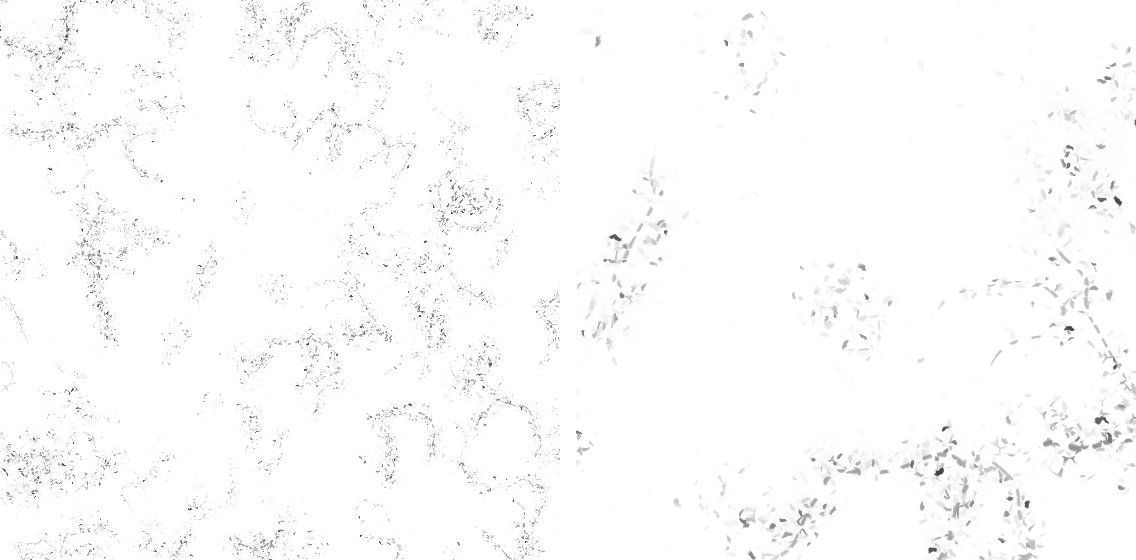
Left, the full canvas; right, a detail of the centre.
Write a Shadertoy shader that draws this texture.

```glsl
const vec3 PAPER = vec3(1.0);
const vec3 INK = vec3(0.27);
const float TAU = 6.2831853;

vec2 hash2(vec2 p) {
    vec3 q = fract(p.xyx * vec3(0.1031, 0.1030, 0.0973));
    q += dot(q, q.yzx + 33.33);
    return fract((q.xx + q.yz) * q.zy);
}

vec2 rotate(vec2 p, float angle) {
    float c = cos(angle), s = sin(angle);
    return vec2(c * p.x + s * p.y, c * p.y - s * p.x);
}

// Distances to the nearest and second nearest cell points
vec2 cellular(vec2 p) {
    vec2 cell = floor(p), nearest = vec2(9.0);
    for (int y = -1; y <= 1; y++)
    for (int x = -1; x <= 1; x++) {
        vec2 id = cell + vec2(x, y);
        float d = length(id + hash2(id + 61.0) - p);
        nearest = d < nearest.x ? vec2(d, nearest.x) : vec2(nearest.x, min(nearest.y, d));
    }
    return nearest;
}

// Layered sines that make outlines ragged
vec2 ragged(vec2 p, float amount) {
    float frequency = 4.0;
    for (int i = 0; i < 4; i++) {
        p += amount * sin(p.yx * frequency + float(i) * vec2(2.1, 3.7));
        p = rotate(p, 0.9);
        amount *= 0.5;
        frequency *= 1.9;
    }
    return p;
}

// Worn areas: x = crumb cover, y = thin line cover, z = haze
vec3 wornPatches(vec2 p) {
    vec3 worn = vec3(0.0);
    vec2 cell = floor(p);
    for (int y = -1; y <= 1; y++)
    for (int x = -1; x <= 1; x++) {
        vec2 id = cell + vec2(x, y);
        vec2 kind = hash2(id + 17.0), shape = hash2(id + 43.0);
        if (kind.x > 0.9) continue;
        vec2 d = rotate(p - id - hash2(id + 5.0), kind.y * TAU);
        float size = mix(0.34, 0.64, shape.x);
        float r = length(d / vec2(size, size * mix(0.5, 0.9, shape.y)));
        float cover, line = 0.0;
        if (kind.x < 0.45) {
            cover = smoothstep(1.2, 0.1, r);
        } else if (kind.x < 0.74) {
            float side = smoothstep(-0.35, 0.2, d.x / size);
            cover = side * smoothstep(0.42, 0.0, abs(r - 0.9));
            line = side * smoothstep(0.035, 0.01, abs(r - 0.9));
        } else {
            float along = smoothstep(1.0, 0.5, abs(d.x) / size);
            cover = along * smoothstep(0.24, 0.0, abs(d.y));
            line = along * smoothstep(0.016, 0.004, abs(d.y));
        }
        float haze = cover * smoothstep(0.4, 0.9, shape.y);
        worn = max(worn, vec3(cover, line, haze) * mix(0.45, 1.0, shape.x));
    }
    return worn;
}

// Small elongated crumbs, mostly pale; density sets how many cells hold one
float crumbs(vec2 p, float density) {
    float ink = 0.0;
    vec2 cell = floor(p);
    for (int y = -1; y <= 1; y++)
    for (int x = -1; x <= 1; x++) {
        vec2 id = cell + vec2(x, y);
        vec2 h = hash2(id + 91.0), s = hash2(id + 137.0);
        vec2 d = rotate(p - id - hash2(id + 29.0), h.y * TAU);
        float r = length(d / vec2(mix(0.4, 0.85, s.x), mix(0.22, 0.36, s.x)));
        float present = smoothstep(h.x, h.x + 0.06, density);
        float strength = mix(0.06, 1.0, s.y * s.y * s.y);
        ink = max(ink, present * strength * smoothstep(1.2, 0.7, r));
    }
    return ink;
}

// Walls between cells, read as fine cracks
float cracks(vec2 p, float width) {
    vec2 f = cellular(p);
    return smoothstep(width, width * 0.4, f.y - f.x);
}

void mainImage(out vec4 fragColor, in vec2 fragCoord) {
    vec2 uv = fragCoord / iResolution.y;
    vec3 strong = wornPatches(ragged(uv * 7.0, 0.08));
    vec3 weak = wornPatches(ragged(uv * 8.5 + 23.0, 0.08));
    vec3 worn = max(strong, weak * 0.6);

    // Uneven wear breaks every patch into lumps and gaps
    float lumps = smoothstep(0.8, 0.15, cellular(uv * 48.0).x);
    float gaps = smoothstep(0.45, 0.3, cellular(uv * 130.0 + 7.0).x);
    float density = worn.x * lumps;

    float coarse = crumbs(ragged(uv * 215.0, 0.1), density * 0.55);
    float fine = crumbs(ragged(uv * 290.0 + 31.0, 0.1), density * 0.5) * 0.65;
    float veins = cracks(uv * 90.0, 0.13) * gaps * smoothstep(0.2, 0.75, density) * 0.55;
    float lines = worn.y * gaps * 0.6;

    // Pale smudges and stray dust
    float mottle = smoothstep(0.7, 0.2, cellular(uv * 220.0).x);
    float haze = worn.z * lumps * mottle * 0.08;
    float dust = crumbs(uv * 230.0 + 77.0, 0.03 + 0.25 * worn.x) * 0.16;

    float ink = max(max(coarse, fine), max(veins, lines));
    ink = clamp(max(ink, dust) + haze, 0.0, 1.0);
    fragColor = vec4(mix(PAPER, INK, ink), 1.0);
}
```
